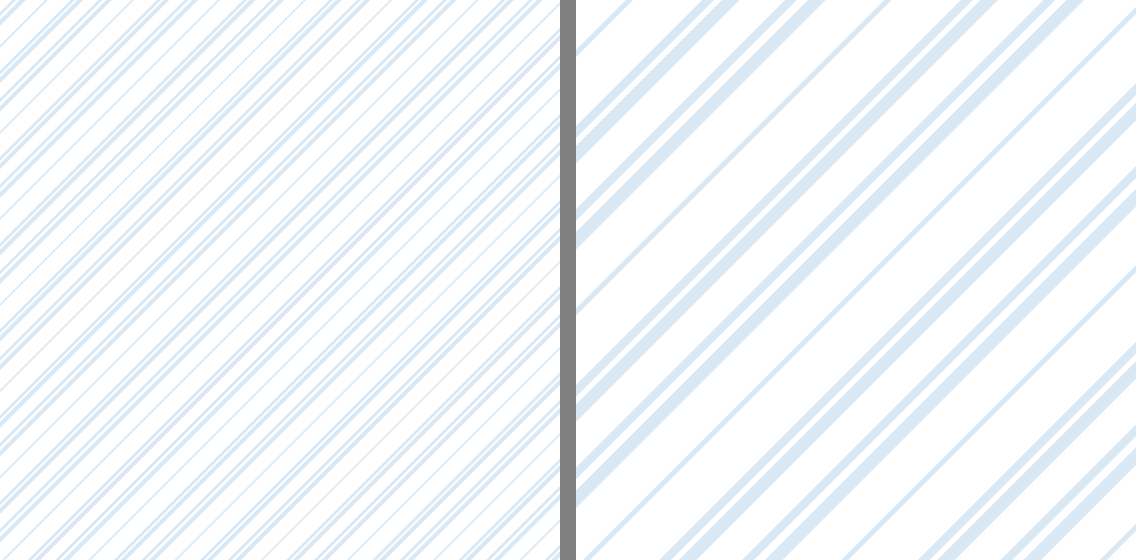
Left, the full canvas; right, a detail of the centre.
Give the GLSL for this pattern, as a three.js fragment shader.

```glsl
// Pale blue diagonal pinstripes on white, rising to the right.
// One periodic coordinate runs across the stripes; every repeat holds a
// hairline and two pairs, each pair a narrow stripe beside a wider one.
varying vec2 vUv;

const vec3 WHITE = vec3(1.0);
const vec3 PALE_BLUE = vec3(0.85, 0.91, 0.96);

const float REPEATS = 6.5;       // across, and also down
const float PHASE = 0.54;        // hairline offset from the upper left corner
const float HAIRLINE = 0.028;    // widths as shares of one repeat
const float NARROW = 0.046;
const float WIDE = 0.068;

// Coverage of a stripe centred at the given share of the repeat.
float stripe(float across, float centre, float width, float pixel) {
  float distanceToCentre = abs(fract(across - centre + 0.5) - 0.5);
  return clamp(0.5 + (0.5 * width - distanceToCentre) / pixel, 0.0, 1.0);
}

// A narrow stripe followed by a wide one.
float stripePair(float across, float narrowCentre, float wideCentre, float pixel) {
  return max(stripe(across, narrowCentre, NARROW, pixel),
             stripe(across, wideCentre, WIDE, pixel));
}

void main() {
  // Distance along the falling diagonal, counted in repeats
  float across = (vUv.x + 1.0 - vUv.y) * REPEATS - PHASE;
  float pixel = length(vec2(dFdx(across), dFdy(across)));

  float ink = stripe(across, 0.0, HAIRLINE, pixel);
  ink = max(ink, stripePair(across, 0.305, 0.392, pixel));
  ink = max(ink, stripePair(across, 0.625, 0.725, pixel));

  gl_FragColor = vec4(mix(WHITE, PALE_BLUE, ink), 1.0);
}
```
